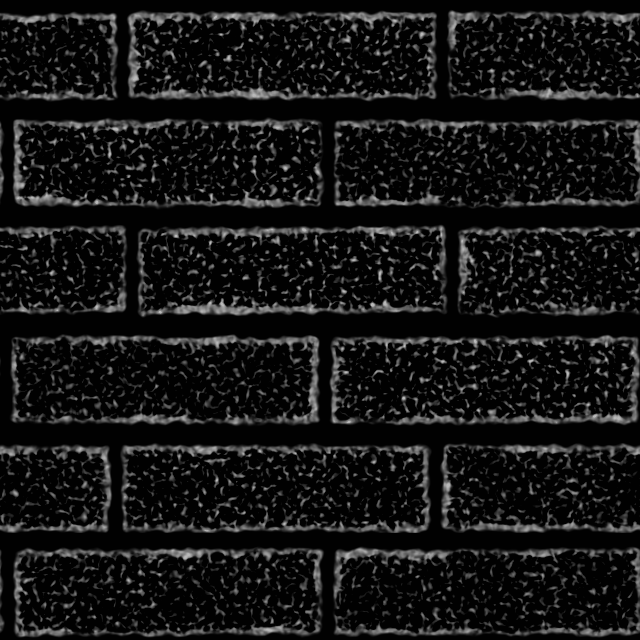
Reproduce this texture map procedurally as a Shadertoy shader.

```glsl
// Worn brick wall mask: six staggered courses of two bricks on black mortar.
// Each brick is a rounded box with a noise-warped outline; tiling gradient noise
// is cut by a threshold that rises with depth, giving pale rims and speckled faces.

float hash(vec2 p) {
    vec3 q = fract(p.xyx * vec3(0.1031, 0.1030, 0.0973));
    q += dot(q, q.yzx + 33.33);
    return fract((q.x + q.y) * q.z);
}

// Dot product of a random unit gradient with the offset from its lattice corner
float cornerSlope(vec2 corner, vec2 offset, float cells) {
    float angle = 6.2832 * hash(mod(corner, cells) + cells * 0.37);
    return dot(vec2(cos(angle), sin(angle)), offset);
}

// Gradient noise that repeats after one canvas
float gradientNoise(vec2 uv, float cells) {
    vec2 cell = floor(uv * cells);
    vec2 f = fract(uv * cells);
    vec2 w = f * f * f * (f * (f * 6.0 - 15.0) + 10.0);
    float a = cornerSlope(cell, f, cells);
    float b = cornerSlope(cell + vec2(1, 0), f - vec2(1, 0), cells);
    float c = cornerSlope(cell + vec2(0, 1), f - vec2(0, 1), cells);
    float d = cornerSlope(cell + vec2(1, 1), f - vec2(1, 1), cells);
    return mix(mix(a, b, w.x), mix(c, d, w.x), w.y);
}

float roundedBox(vec2 p, vec2 halfSize, float radius) {
    vec2 q = abs(p) - halfSize + radius;
    return length(max(q, 0.0)) + min(max(q.x, q.y), 0.0) - radius;
}

void mainImage(out vec4 fragColor, in vec2 fragCoord) {
    vec2 uv = fragCoord / iResolution.xy;
    uv.y = 1.0 - uv.y;

    // Per course, from the top: joint position, brick centre within the course
    vec2 courses[6] = vec2[6](
        vec2(0.191, 0.525), vec2(0.013, 0.530), vec2(0.207, 0.537),
        vec2(0.008, 0.565), vec2(0.181, 0.580), vec2(0.012, 0.552));
    float row = clamp(floor(uv.y * 6.0), 0.0, 5.0);
    vec2 course = courses[int(row)];

    // Brick coordinates, with a slight tilt for each brick
    float across = (uv.x - course.x) * 2.0;
    vec2 brickId = vec2(mod(floor(across), 2.0), row);
    vec2 local = vec2((fract(across) - 0.5) / 2.0, (uv.y * 6.0 - row - course.y) / 6.0);
    local.y += local.x * (hash(brickId + 5.0) - 0.5) * 0.012;

    // Chipped outline
    float chips = 0.004 * gradientNoise(uv, 20.0) + 0.006 * gradientNoise(uv, 56.0);
    float depth = chips - roundedBox(local, vec2(0.2410, 0.0682), 0.008);

    // Fine pitted grain, bent so the lattice does not show
    vec2 bend = vec2(gradientNoise(uv, 41.0), gradientNoise(uv, 47.0)) * 0.006;
    float grain = gradientNoise(uv + bend, 102.0) + 0.45 * gradientNoise(uv + bend, 166.0);

    // Faces keep the grain peaks, more of them near the border and in worn patches
    float wear = gradientNoise(uv, 11.0) + 0.6 * gradientNoise(uv, 26.0);
    float threshold = 0.125 - 0.12 * wear - 0.11 * (1.0 - smoothstep(0.008, 0.026, depth));
    float gain = mix(0.9, 1.25, hash(brickId + 17.0));
    float face = max(grain - threshold, 0.0) * gain;

    // Pale rim of uneven width, nearly unbroken
    float rimWidth = 0.0115 + 0.009 * wear + 0.005 * grain;
    float rim = 1.0 - smoothstep(rimWidth - 0.005, rimWidth + 0.001, depth);
    float rimTone = max(0.37 + 0.38 * grain + 0.25 * wear, 0.0);

    float tone = min(mix(face, max(face, rimTone), rim), 0.72);
    tone *= smoothstep(-0.001, 0.005, depth);

    fragColor = vec4(vec3(0.005 + tone), 1.0);
}
```
